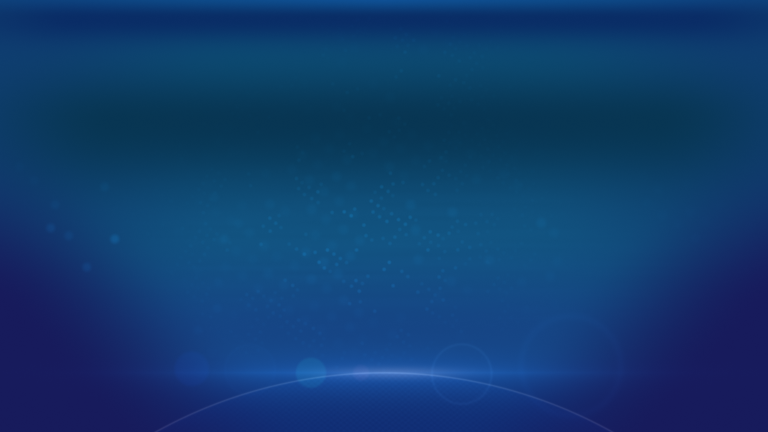
This background is drawn by a Shadertoy shader. Its source:

```glsl
// Deep blue stage backdrop: shaded bands, drifting specks and a glowing horizon with lens flares.
#define INDIGO vec3(0.09, 0.105, 0.36)
#define DARK_TEAL vec3(0.03, 0.21, 0.325)
#define NAVY vec3(0.035, 0.165, 0.395)
#define HORIZON vec2(0.889, 0.137)
#define PLANET_RADIUS 1.088
#define SPECK_COLOR vec3(0.02, 0.22, 0.32)
#define SPECK_STRENGTH 0.36
#define FLARE_STRENGTH 0.6
#define GHOST_STRENGTH 0.3

float hash(vec2 p) {
    vec3 q = fract(vec3(p.xyx) * 0.1031);
    q += dot(q, q.yzx + 33.33);
    return fract((q.x + q.y) * q.z);
}

float noise(vec2 p) {
    vec2 id = floor(p), f = fract(p);
    f *= f * (3.0 - 2.0 * f);
    float low = mix(hash(id), hash(id + vec2(1.0, 0.0)), f.x);
    float high = mix(hash(id + vec2(0.0, 1.0)), hash(id + 1.0), f.x);
    return mix(low, high, f.y);
}

float bell(float x, float width) {
    x /= width;
    return exp(-x * x);
}

float bell2(vec2 p, vec2 size) {
    p /= size;
    return exp(-dot(p, p));
}

// Vertical gradient, crossed by two dark bands that fade at the sides.
vec3 backdrop(vec2 p, float width) {
    float side = abs(p.x / width * 2.0 - 1.0);
    vec3 color = mix(vec3(0.065, 0.18, 0.455), vec3(0.085, 0.27, 0.52), smoothstep(0.0, 0.2, p.y));
    color = mix(color, vec3(0.07, 0.33, 0.51), smoothstep(0.22, 0.47, p.y));
    color = mix(color, vec3(0.05, 0.30, 0.46), smoothstep(0.48, 0.8, p.y));
    color = mix(color, vec3(0.06, 0.235, 0.44), smoothstep(0.35, 1.0, side) * 0.85);

    float teal = bell(p.y - 0.72, p.y > 0.72 ? 0.105 : 0.15);
    color = mix(color, DARK_TEAL, teal * smoothstep(1.2, 0.7, side));
    float navy = bell(p.y - 0.955, 0.052);
    color = mix(color, NAVY, navy * (0.4 + 0.5 * smoothstep(1.08, 0.8, side)));
    color = mix(color, vec3(0.06, 0.33, 0.62), smoothstep(0.96, 1.015, p.y) * (1.0 - 0.7 * side));

    // Diagonal shade in the lower corners
    float corner = side + max(0.62 - p.y, 0.0);
    float shade = smoothstep(0.78, 1.32, corner) * smoothstep(0.75, 0.3, p.y);
    return mix(color, INDIGO, shade);
}

// One jittered soft dot per cell; coarse cells switch whole clumps on and off.
float specks(vec2 p, float cell, float radius, float density, float seed) {
    p = mat2(0.82, 0.57, -0.57, 0.82) * p + 4.0;
    vec2 id = floor(p / cell);
    vec2 jitter = vec2(hash(id + seed), hash(id + seed + 17.3));
    float margin = min(radius / cell, 0.45);
    vec2 center = (id + mix(vec2(margin), vec2(1.0 - margin), jitter)) * cell;
    float clump = hash(floor(id / 3.0) + seed + 41.0);
    float level = step(1.0 - density, 0.6 * clump + 0.4 * hash(id + seed + 73.0));
    float dist = length(p - center);
    return level * (0.4 + 0.6 * jitter.x) * smoothstep(radius, radius * 0.2, dist);
}

// Faint disc with a slightly brighter rim.
float ghost(vec2 p, vec2 center, float radius, float fill, float rim) {
    float d = length(p - center) - radius;
    return fill * smoothstep(0.006, -0.006, d) + rim * bell(d, 0.0035);
}

void mainImage(out vec4 fragColor, in vec2 fragCoord) {
    vec2 p = fragCoord / iResolution.y;
    float width = iResolution.x / iResolution.y;
    vec3 color = backdrop(p, width);
    p.x += 0.889 - 0.5 * width;

    // Specks: a central cloud, a sparse left trail and pale blurs to the right
    float cloud = bell2(p - vec2(0.82, 0.45), vec2(0.27, 0.20));
    cloud += 0.35 * bell2(p - vec2(0.94, 0.84), vec2(0.18, 0.09));
    float trail = bell2(p - vec2(0.27, 0.42), vec2(0.22, 0.17));
    float blurs = bell2(p - vec2(1.23, 0.46), vec2(0.30, 0.11));
    float glow = specks(p, 0.019, 0.0066, 0.36, 3.0) * cloud;
    glow += specks(p, 0.045, 0.018, 0.45, 11.0) * (0.35 * cloud + 0.3 * blurs);
    glow += specks(p, 0.07, 0.016, 0.42, 29.0) * trail;
    color += SPECK_COLOR * SPECK_STRENGTH * glow;

    // Thin level strands of haze
    float strands = noise(p * vec2(4.0, 95.0)) - 0.5;
    color += vec3(0.004, 0.012, 0.016) * strands * bell2(p - vec2(0.889, 0.42), vec2(0.5, 0.16));

    // Planet: thin lit rim over a fine dotted surface
    vec2 q = p - HORIZON;
    float surface = length(q + vec2(0.0, PLANET_RADIUS)) - PLANET_RADIUS;
    float inside = smoothstep(0.003, -0.003, surface);
    float lattice = sin(p.x * 420.0) * sin(p.y * 520.0);
    color += vec3(0.02, 0.05, 0.07) * inside * lattice * 0.14 * bell(q.x, 0.4);
    color += vec3(0.0, 0.012, 0.03) * inside * exp(surface * 22.0);
    color += vec3(0.11, 0.10, 0.08) * bell(surface, 0.0024) * (0.7 + 0.1 * bell(q.x, 0.35));

    // Horizon light: wide halo, streak and warm core
    vec3 light = vec3(0.02, 0.08, 0.15) * bell2(q, vec2(0.40, 0.05));
    light += vec3(0.03, 0.13, 0.21) * bell(q.x, 0.43) * exp(-abs(q.y) / 0.013);
    light += vec3(0.27, 0.14, 0.05) * bell2(q - vec2(0.02, 0.0), vec2(0.14, 0.013));
    color += FLARE_STRENGTH * light;

    // Lens ghosts along the streak
    vec3 ghosts = vec3(0.01, 0.08, 0.26) * ghost(p, vec2(0.444, 0.146), 0.039, 0.45, 0.05);
    ghosts += vec3(0.04, 0.12, 0.20) * ghost(p, vec2(0.579, 0.144), 0.058, 0.08, 0.12);
    ghosts += vec3(0.03, 0.28, 0.18) * ghost(p, vec2(0.720, 0.137), 0.033, 0.65, 0.22);
    ghosts += vec3(0.26, 0.10, 0.12) * ghost(p, vec2(0.836, 0.137), 0.017, 0.50, 0.10);
    ghosts += vec3(0.12, 0.20, 0.24) * ghost(p, vec2(1.069, 0.134), 0.069, 0.04, 0.38);
    color += GHOST_STRENGTH * ghosts;
    color += vec3(0.01, 0.03, 0.05) * 0.3 * bell(length(p - vec2(1.322, 0.153)) - 0.115, 0.009);

    // Slight grain hides banding
    color += (hash(fragCoord) - 0.5) / 255.0;
    fragColor = vec4(clamp(color, 0.0, 1.0), 1.0);
}
```
